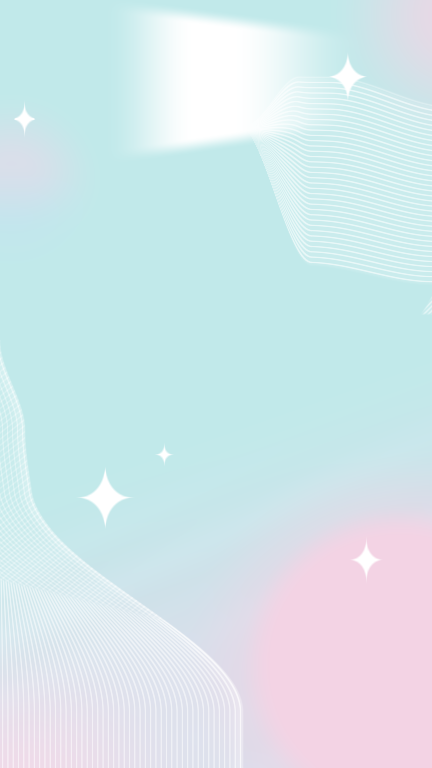
Give the GLSL for this background, as a WebGL 2 fragment shader.

```glsl
#version 300 es
precision highp float;
// Pastel gradient backdrop with soft glows, a light beam, wavy line meshes and sparkles.

uniform vec2 u_resolution;
out vec4 outColor;

const vec3 AQUA = vec3(0.757, 0.914, 0.918);
const vec3 LAVENDER = vec3(0.855, 0.872, 0.922);
const vec3 SKY = vec3(0.765, 0.895, 0.935);
const vec3 PINK = vec3(0.953, 0.828, 0.895);
const vec3 WHITE = vec3(1.0);

float hash(vec2 p) {
    return fract(sin(dot(p, vec2(12.9898, 78.233))) * 43758.5453);
}

float noise(vec2 p) {
    vec2 i = floor(p);
    vec2 f = smoothstep(0.0, 1.0, fract(p));
    return mix(mix(hash(i), hash(i + vec2(1, 0)), f.x),
               mix(hash(i + vec2(0, 1)), hash(i + vec2(1, 1)), f.x), f.y);
}

// Round glow: one inside the inner radius, zero outside the outer one.
float glow(vec2 p, vec2 center, float inner, float outer) {
    return 1.0 - smoothstep(inner, outer, length(p - center));
}

// Soft-sided band around zero.
float band(float d, float halfSize, float blur) {
    return 1.0 - smoothstep(halfSize - blur, halfSize + blur, abs(d));
}

// Thin lines of constant canvas width, one per unit of coord.
float lines(float coord, float halfWidth, float pixel) {
    float w = fwidth(coord) + 1e-5;
    float h = min(halfWidth * w / pixel, 0.3);
    return 1.0 - smoothstep(h - 0.5 * w, h + 0.5 * w, abs(fract(coord) - 0.5));
}

// Four-pointed star with concave sides.
float sparkle(vec2 p, vec2 center, vec2 size) {
    vec2 q = pow(abs(p - center) / size + 1e-4, vec2(0.56));
    float f = q.x + q.y - 1.0;
    float w = clamp(fwidth(f), 1e-3, 0.25);
    return 1.0 - smoothstep(-w, w, f);
}

vec3 backdrop(vec2 p) {
    float depth = 1.0 - p.y;
    float diagonal = depth + 0.35 * p.x;
    vec3 col = mix(AQUA, LAVENDER, smoothstep(0.64, 1.0, diagonal));
    // Faint slanted streaks
    float streak = noise(vec2((depth + 0.48 * p.x) * 24.0, p.x * 2.0)) - 0.5;
    col += 0.018 * streak * smoothstep(0.66, 0.82, diagonal);
    // Corner and side glows
    col = mix(col, PINK, 0.9 * glow(p, vec2(0.03, -0.06), 0.0, 0.25));
    col = mix(col, PINK, 0.75 * glow(p, vec2(0.60, 0.98), 0.02, 0.18));
    vec3 sideTint = mix(SKY, mix(LAVENDER, PINK, 0.2), smoothstep(0.69, 0.80, p.y));
    col = mix(col, sideTint, 0.85 * glow(p, vec2(0.015, 0.76), 0.02, 0.125));
    // Large pink disc and its halo
    vec2 disc = vec2(0.521, 0.134);
    col = mix(col, PINK, 0.45 * glow(p, disc, 0.17, 0.29));
    return mix(col, PINK, glow(p, disc, 0.165, 0.212));
}

float beam(vec2 p) {
    float along = smoothstep(0.135, 0.255, p.x) * (1.0 - smoothstep(0.30, 0.475, p.x));
    float halfHeight = 0.0995 - 0.137 * (p.x - 0.143);
    return along * band(p.y - 0.894 - 0.007 * (p.x - 0.143), halfHeight, 0.011);
}

// Sheet of lines between two curves at the upper right.
float upperMesh(vec2 p, float pixel) {
    float low = 0.837 - 0.182 * smoothstep(0.31, 0.406, p.x) - 0.025 * smoothstep(0.40, 0.5625, p.x);
    float high = 0.903 - 0.039 * smoothstep(0.43, 0.586, p.x)
               - 0.066 * (1.0 - smoothstep(0.319, 0.39, p.x));
    float s = (p.y - low) / max(high - low, 0.004);
    float inside = smoothstep(-0.01, 0.01, s) * (1.0 - smoothstep(0.97, 1.0, s));
    float mesh = 0.14 + 0.5 * lines(s * 36.0, 0.0008, pixel);
    return inside * mesh * smoothstep(0.315, 0.34, p.x);
}

// Folded sheet of lines at the lower left.
float lowerMesh(vec2 p, float pixel) {
    float depth = 1.0 - p.y;
    float edge = 0.0326 * smoothstep(0.443, 0.56, depth) + 0.013 * smoothstep(0.56, 0.69, depth)
               + 0.271 * smoothstep(0.64, 0.927, depth);
    float gap = edge - p.x;
    float inside = smoothstep(-pixel, pixel, gap) * step(0.443, depth);
    float below = smoothstep(-0.004, 0.004, depth - 0.755 - 0.246 * p.x);
    float fan = lines(p.x / max(edge, 0.01) * 46.0, 0.0008, pixel);
    float weave = 0.6 * lines(gap / 0.0065, 0.0007, pixel)
                + 0.4 * lines((depth + 0.8 * p.x) / 0.008, 0.0007, pixel);
    float rim = 0.22 * (1.0 - smoothstep(0.0, 0.02, gap));
    return inside * (0.13 + rim + 0.46 * mix(weave, fan, below));
}

void main() {
    // Canvas height is one unit
    vec2 p = gl_FragCoord.xy / u_resolution.y;
    float pixel = 1.0 / u_resolution.y;
    vec3 col = backdrop(p);
    col = mix(col, WHITE, upperMesh(p, pixel));
    col = mix(col, WHITE, lowerMesh(p, pixel));
    col = mix(col, WHITE, beam(p));
    // Small line fragment on the right side
    float wedge = smoothstep(0.0, 0.004, p.x - 0.547 - 0.6 * (p.y - 0.591)) * band(p.y - 0.604, 0.013, 0.002);
    col = mix(col, WHITE, wedge * (0.15 + 0.4 * lines((p.y - p.x) / 0.006, 0.0007, pixel)));
    // Sparkles: center and half size
    vec4 stars[5] = vec4[5](
        vec4(0.453, 0.900, 0.026, 0.032), vec4(0.032, 0.845, 0.017, 0.020),
        vec4(0.214, 0.408, 0.011, 0.013), vec4(0.137, 0.352, 0.035, 0.042),
        vec4(0.477, 0.271, 0.021, 0.027));
    for (int i = 0; i < 5; i++) {
        col = mix(col, WHITE, sparkle(p, stars[i].xy, stars[i].zw));
    }
    outColor = vec4(col, 1.0);
}
```
